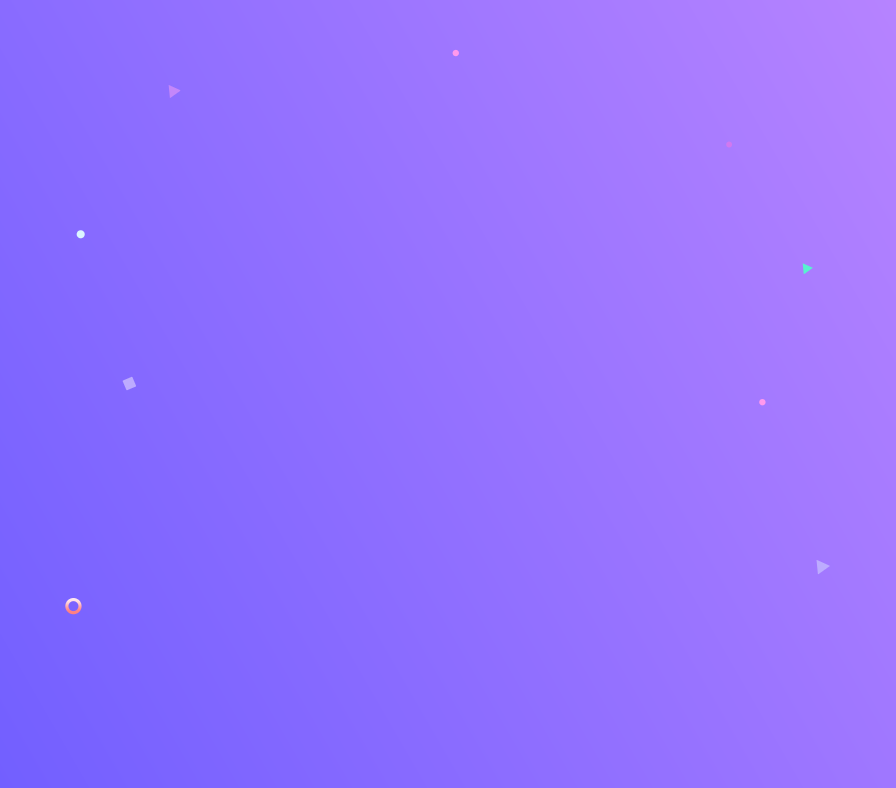
A Shadertoy shader for this background:

```glsl
// A violet diagonal gradient with a sparse scatter of tiny confetti shapes.
// Each shape is a distance function, antialiased and blended over the gradient.
// Lengths are in canvas heights, with the origin at the lower left.

const vec3 INDIGO = vec3(0.447, 0.373, 1.0);
const vec3 ORCHID = vec3(0.714, 0.514, 1.0);
const vec3 PINK   = vec3(1.0, 0.60, 0.93);
const vec3 MAUVE  = vec3(0.82, 0.47, 0.94);
const vec3 ICE    = vec3(0.86, 0.96, 1.0);
const vec3 LILAC  = vec3(0.74, 0.67, 1.0);
const vec3 PLUM   = vec3(0.77, 0.53, 0.98);
const vec3 MINT   = vec3(0.34, 0.95, 0.81);
const vec3 CREAM  = vec3(1.0, 0.91, 0.94);
const vec3 CORAL  = vec3(1.0, 0.50, 0.51);

// Confetti as (x, y, radius)
const vec3 DOTS[4] = vec3[4](
    vec3(0.5784, 0.9327, 0.0040), vec3(0.9253, 0.8166, 0.0037),
    vec3(0.1024, 0.7027, 0.0051), vec3(0.9675, 0.4896, 0.0040));
const vec3 DOT_COLORS[4] = vec3[4](PINK, MAUVE, ICE, PINK);

const vec3 TRIANGLES[3] = vec3[3](
    vec3(1.0425, 0.2808, 0.0109), vec3(0.2197, 0.8843, 0.0098),
    vec3(1.0234, 0.6593, 0.0082));
const vec3 TRIANGLE_COLORS[3] = vec3[3](LILAC, PLUM, MINT);

vec2 rotate(vec2 p, float angle) {
    float c = cos(angle), s = sin(angle);
    return vec2(c * p.x - s * p.y, s * p.x + c * p.y);
}

float circleDistance(vec2 p, float radius) {
    return length(p) - radius;
}

float ringDistance(vec2 p, float radius, float halfWidth) {
    return abs(length(p) - radius) - halfWidth;
}

float roundedSquareDistance(vec2 p, float halfSide, float corner) {
    vec2 d = abs(p) - halfSide + corner;
    return length(max(d, 0.0)) + min(max(d.x, d.y), 0.0) - corner;
}

// Equilateral triangle whose apex points along +x
float triangleDistance(vec2 p, float radius) {
    return max(-p.x, 0.5 * p.x + 0.866 * abs(p.y)) - 0.5 * radius;
}

// Blends a colour over the base wherever the distance is negative
vec3 paint(vec3 base, vec3 color, float dist, float pixel) {
    return mix(base, color, clamp(0.5 - dist / pixel, 0.0, 1.0));
}

// Linear gradient from the lower left to the upper right corner
vec3 backdrop(vec2 p, float aspect) {
    vec2 direction = vec2(0.866, 0.5);
    float t = dot(p, direction) / dot(vec2(aspect, 1.0), direction);
    return mix(INDIGO, ORCHID, t);
}

void mainImage(out vec4 fragColor, in vec2 fragCoord) {
    float pixel = 1.0 / iResolution.y;
    vec2 p = fragCoord * pixel;
    vec3 color = backdrop(p, iResolution.x * pixel);

    // Dots
    for (int i = 0; i < 4; i++) {
        float dist = circleDistance(p - DOTS[i].xy, DOTS[i].z);
        color = paint(color, DOT_COLORS[i], dist, pixel);
    }

    // Triangles, tilted slightly upwards with softened tips
    for (int i = 0; i < 3; i++) {
        vec2 q = rotate(p - TRIANGLES[i].xy, -0.096);
        float radius = TRIANGLES[i].z;
        float dist = max(triangleDistance(q, radius),
                         circleDistance(q, 0.92 * radius));
        color = paint(color, TRIANGLE_COLORS[i], dist, pixel);
    }

    // Tilted square
    vec2 squarePoint = rotate(p - vec2(0.1642, 0.5133), -0.40);
    float squareDist = roundedSquareDistance(squarePoint, 0.0067, 0.001);
    color = paint(color, LILAC, squareDist, pixel);

    // Ring shaded from cream at the top to coral at the bottom
    vec2 ringPoint = p - vec2(0.0932, 0.2308);
    vec3 ringColor = mix(CORAL, CREAM, smoothstep(-0.008, 0.010, ringPoint.y));
    color = paint(color, ringColor, ringDistance(ringPoint, 0.0083, 0.0020), pixel);

    fragColor = vec4(color, 1.0);
}
```
